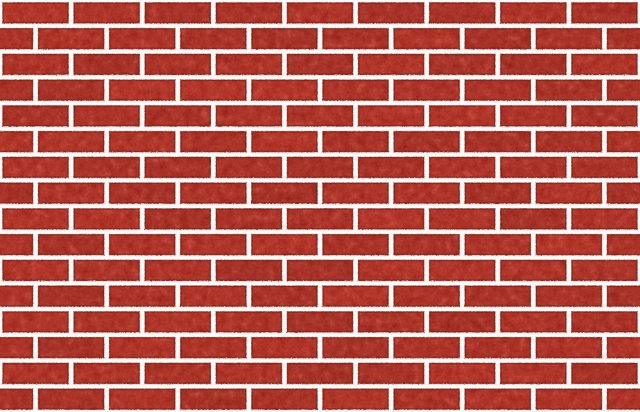
Reproduce this texture procedurally as a Shadertoy shader.

```glsl
vec2 hash2(vec2 p) {
    vec3 q = fract(p.xyx * vec3(0.1031, 0.1030, 0.0973));
    q += dot(q, q.yzx + 33.33);
    return fract((q.xx + q.yz) * q.zy);
}

float gradientDot(vec2 corner, vec2 offset) {
    return dot(hash2(corner) * 2.0 - 1.0, offset);
}

float gradientNoise(vec2 p) {
    vec2 i = floor(p), f = fract(p);
    vec2 u = f * f * f * (f * (f * 6.0 - 15.0) + 10.0);
    vec2 e = vec2(0.0, 1.0);
    return mix(
        mix(gradientDot(i, f), gradientDot(i + e.yx, f - e.yx), u.x),
        mix(gradientDot(i + e, f - e), gradientDot(i + 1.0, f - 1.0), u.x), u.y);
}

float fbm(vec2 p) {
    float sum = 0.0, amplitude = 1.0;
    for (int i = 0; i < 4; i++) {
        sum += amplitude * gradientNoise(p);
        p = p * 2.03 + 17.3;
        amplitude *= 0.6;
    }
    return sum;
}

float boxDistance(vec2 p, vec2 halfSize) {
    vec2 d = abs(p) - halfSize;
    return length(max(d, 0.0)) + min(max(d.x, d.y), 0.0);
}

void mainImage(out vec4 fragColor, in vec2 fragCoord) {
    vec2 p = fragCoord / iResolution.y;
    float pixel = 1.0 / iResolution.y;

    // Running bond: nine bricks across, sixteen courses
    vec2 cellSize = vec2(iResolution.x / iResolution.y / 9.0, 1.0 / 16.0);
    vec2 grid = p / cellSize;
    float course = floor(grid.y);
    grid.x += 0.5 * mod(course + 1.0, 2.0);
    vec2 brickId = floor(grid);
    vec2 local = (fract(grid) - 0.5) * cellSize;

    // Slightly ragged brick outline, roughest along the bottom
    float bottom = smoothstep(-0.018, -0.026, local.y);
    float grit = gradientNoise(p * 230.0 + 40.0);
    float ragged = grit * mix(0.0012, 0.0030, bottom);
    float d = boxDistance(local, cellSize * 0.5 - vec2(0.0060, 0.0058)) + ragged;
    float brickMask = 1.0 - smoothstep(-0.8 * pixel, 0.8 * pixel, d);

    // Mottled clay with a mild tone shift per brick
    float mottle = fbm(p * 48.0 + hash2(brickId + 7.0) * 50.0);
    float grain = gradientNoise(p * 190.0);
    float tone = hash2(brickId + 31.0).x - 0.5;
    vec3 clay = vec3(0.675, 0.205, 0.160);
    clay += vec3(0.085, 0.080, 0.070) * mottle + 0.045 * grain;
    clay *= 1.0 + 0.07 * tone;

    // Pale flecks and dark burnt rim
    clay = mix(clay, vec3(0.77, 0.31, 0.26), 0.5 * smoothstep(0.28, 0.65, mottle));
    float rim = smoothstep(-0.0055, -0.0008, d);
    float rimWear = 0.75 + 0.5 * gradientNoise(p * 110.0 + 9.0);
    clay = mix(clay, vec3(0.43, 0.13, 0.11), rim * clamp(rimWear, 0.0, 1.0));

    // Off-white mortar with brick dust under each lower edge
    vec3 mortar = vec3(0.995, 0.975, 0.965);
    float dust = smoothstep(0.0055, 0.0, d) * bottom * smoothstep(0.0, 0.4, grit + 0.15);
    mortar = mix(mortar, vec3(0.86, 0.64, 0.61), 0.6 * dust);
    mortar = mix(mortar, vec3(0.91, 0.78, 0.76), 0.5 * smoothstep(0.003, 0.0, d));

    fragColor = vec4(mix(mortar, clay, brickMask), 1.0);
}
```
